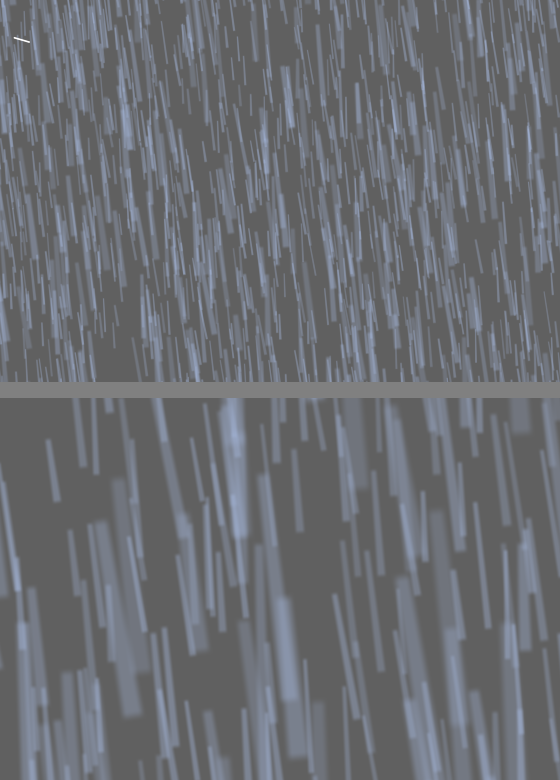
Top, the full canvas; bottom, a detail of the centre.
Give the GLSL for this pattern, as a Shadertoy shader.

```glsl
// Slanting rain: soft translucent blue-grey streaks in clumps over a flat grey ground.

vec4 hash4(vec3 p) {
    vec4 q = fract(p.xyzx * vec4(0.1031, 0.1030, 0.0973, 0.1099));
    q += dot(q, q.wzxy + 33.33);
    return fract((q.xxyz + q.yzzw) * q.zywx);
}

float valueNoise(vec2 p) {
    vec2 cell = floor(p), f = fract(p);
    f = f * f * (3.0 - 2.0 * f);
    float a = hash4(vec3(cell, 91.0)).x;
    float b = hash4(vec3(cell + vec2(1, 0), 91.0)).x;
    float c = hash4(vec3(cell + vec2(0, 1), 91.0)).x;
    float d = hash4(vec3(cell + vec2(1, 1), 91.0)).x;
    return mix(mix(a, b, f.x), mix(c, d, f.x), f.y);
}

// Coverage of a leaning streak centred at the origin, a little narrower at its top
float streak(vec2 p, float lean, float halfLength, float halfWidth, float pixel) {
    vec2 dir = normalize(vec2(-lean, 1.0));
    float along = dot(p, dir);
    float across = abs(p.x * dir.y - p.y * dir.x);
    float width = halfWidth * (1.0 - 0.2 * along / halfLength);
    float soft = max(0.0008 + 0.45 * halfWidth, 0.6 * pixel);
    float side = 1.0 - smoothstep(width - soft, width + soft, across);
    float ends = 1.0 - smoothstep(halfLength - 2.5 * soft, halfLength, abs(along));
    return side * ends;
}

// Light that passes through one layer of streaks scattered on a jittered grid
float rainLayer(vec2 p, float layer, bool broad, float pixel) {
    vec2 size = broad ? vec2(0.06, 0.12) : vec2(0.05, 0.10);
    p += vec2(0.37, 0.53) * (layer + 1.0) * size;
    vec2 home = floor(p / size);
    float clear = 1.0;
    for (int j = -1; j <= 1; j++)
    for (int i = -1; i <= 1; i++) {
        vec2 cell = home + vec2(i, j);
        vec4 place = hash4(vec3(cell + 17.0, layer * 7.0 + 3.0));
        vec4 shape = hash4(vec3(cell + 59.0, layer * 11.0 + 5.0));
        vec2 centre = (cell + place.xy) * size;
        float density = 0.28 + 0.68 * valueNoise(centre * vec2(9.0, 4.5) - layer * 0.3);
        if (place.z > density) continue;
        float halfLength = broad ? mix(0.050, 0.112, shape.x) : mix(0.030, 0.060, shape.x);
        float halfWidth = broad ? mix(0.0038, 0.0078, shape.y) : mix(0.0019, 0.0032, shape.y);
        float lean = mix(0.0, 0.21, 0.5 * (shape.z + place.w));
        float opacity = mix(0.20, 0.37, shape.w) * (broad ? 0.9 : 1.0);
        clear *= 1.0 - opacity * streak(p - centre, lean, halfLength, halfWidth, pixel);
    }
    return clear;
}

void mainImage(out vec4 fragColor, in vec2 fragCoord) {
    vec2 p = fragCoord / iResolution.y;
    float pixel = 1.0 / iResolution.y;
    vec3 ground = vec3(0.378);
    vec3 rain = vec3(0.68, 0.76, 0.92);

    // Two broad layers and four fine ones
    float clear = 1.0;
    for (int i = 0; i < 6; i++)
        clear *= rainLayer(p, float(i), i < 2, pixel);
    vec3 color = mix(rain, ground, clear);

    // One bright splinter near the upper left corner
    vec2 start = vec2(0.038, 0.901), span = vec2(0.038, -0.011);
    float t = clamp(dot(p - start, span) / dot(span, span), 0.0, 1.0);
    float gap = length(p - start - span * t);
    color = mix(color, vec3(1.0), 1.0 - smoothstep(0.0005, 0.0012 + pixel, gap));

    fragColor = vec4(color, 1.0);
}
```
